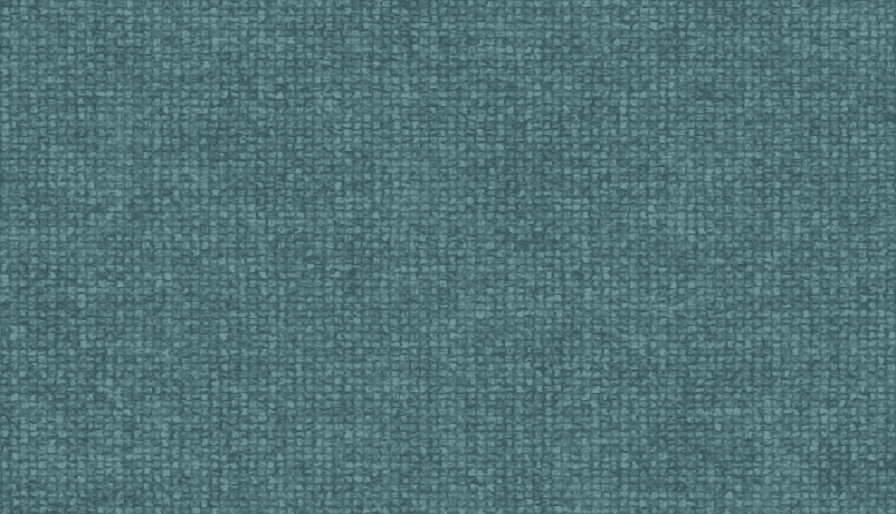
Reproduce this texture procedurally as a WebGL 2 fragment shader.

```glsl
#version 300 es
precision highp float;
// Plain woven upholstery cloth: a grid of small soft yarn tufts, alternately
// raised upright and sunken lying, with dark gaps between. Per-tuft shade,
// slubby threads, fine fibres and faint mottling break up the regular weave.

uniform vec2 u_resolution;
out vec4 fragColor;

const vec2 THREADS = vec2(94.0, 68.0);       // tufts across and down
const vec3 GAP_COLOUR = vec3(0.215, 0.340, 0.352);
const vec3 YARN_COLOUR = vec3(0.318, 0.450, 0.467);
const vec3 FUZZ_COLOUR = vec3(0.450, 0.590, 0.598);
const vec2 UPRIGHT_SIZE = vec2(0.42, 0.52);  // half sizes, in cells
const vec2 LYING_SIZE = vec2(0.53, 0.38);
const float CORNER = 0.34;
const float WOBBLE = 0.30;                   // thread drift, in cells
const float JITTER = 0.18;                   // tuft offset, in cells
const float RAGGED = 0.34;                   // outline roughness, in cells
const float GAP_TONE = 0.25;
const float TUFT_TONE = 0.48;
const float SUNKEN_TONE = 0.10;              // shade lost by lying tufts
const float TUFT_VARIATION = 0.32;
const float FIBRE_VARIATION = 0.66;
const float SLUB_VARIATION = 0.16;
const float MOTTLE_VARIATION = 0.12;
const float FLECK_TONE = 0.24;
const int SAMPLES = 2;                       // per axis, for smooth edges

float hash(vec2 p) {
    return fract(sin(dot(p, vec2(127.1, 311.7))) * 43758.5453);
}

float noise(vec2 p) {
    vec2 i = floor(p), f = fract(p);
    f = f * f * (3.0 - 2.0 * f);
    return mix(mix(hash(i), hash(i + vec2(1, 0)), f.x),
               mix(hash(i + vec2(0, 1)), hash(i + vec2(1, 1)), f.x), f.y);
}

float roundedBox(vec2 p, vec2 halfSize, float radius) {
    vec2 d = abs(p) - halfSize + radius;
    return length(max(d, 0.0)) + min(max(d.x, d.y), 0.0) - radius;
}

// Brightness of the cloth, 0 in the gaps to 1 on the palest fuzz
float weaveTone(vec2 p) {
    // Let the threads wander slightly
    vec2 drift = vec2(noise(p * vec2(0.35, 0.14)), noise(p * vec2(0.14, 0.35) + 37.0));
    vec2 q = p + WOBBLE * (drift - 0.5);
    vec2 cell = floor(q);
    float shade = hash(cell + 5.0);
    vec2 offset = vec2(hash(cell + 17.0), hash(cell + 53.0)) - 0.5;
    vec2 local = fract(q) - 0.5 - JITTER * offset;

    // Alternate upright and lying tufts, with ragged outlines
    float lying = mod(cell.x + cell.y, 2.0);
    vec2 size = mix(UPRIGHT_SIZE, LYING_SIZE, lying);
    float ragged = noise(p * 2.9 + 11.0) - 0.5;
    float edge = roundedBox(local, size, CORNER) + RAGGED * ragged;
    float tuft = smoothstep(0.08, -0.28, edge);

    // Fibres run along each tuft
    vec2 grain = mix(vec2(4.0, 2.5), vec2(2.5, 4.0), lying);
    float fibre = noise(p * grain + 71.0) - 0.5;

    // Slubs follow single threads; mottling spans many
    float slub = noise(vec2(cell.x, q.y * 0.16)) + noise(vec2(q.x * 0.16, cell.y + 90.0)) - 1.0;
    float mottle = 0.5 * noise(p * 0.11 + 23.0) + 0.5 * noise(p * 0.37 + 61.0) - 0.5;
    float fleck = smoothstep(0.72, 0.95, noise(p * 0.8 + 140.0)) * tuft;

    float body = TUFT_TONE - SUNKEN_TONE * lying + TUFT_VARIATION * (shade - 0.5);
    return GAP_TONE + tuft * body
         + FIBRE_VARIATION * fibre + SLUB_VARIATION * slub
         + MOTTLE_VARIATION * mottle + FLECK_TONE * fleck;
}

vec3 clothColour(float tone) {
    vec3 low = mix(GAP_COLOUR, YARN_COLOUR, clamp(tone / 0.45, 0.0, 1.0));
    return mix(low, FUZZ_COLOUR, clamp((tone - 0.45) / 0.55, 0.0, 1.0));
}

void main() {
    vec3 colour = vec3(0.0);
    for (int y = 0; y < SAMPLES; y++) {
        for (int x = 0; x < SAMPLES; x++) {
            vec2 shift = (vec2(x, y) + 0.5) / float(SAMPLES) - 0.5;
            vec2 uv = (gl_FragCoord.xy + shift) / u_resolution;
            colour += clothColour(weaveTone(uv * THREADS));
        }
    }
    fragColor = vec4(colour / float(SAMPLES * SAMPLES), 1.0);
}
```
